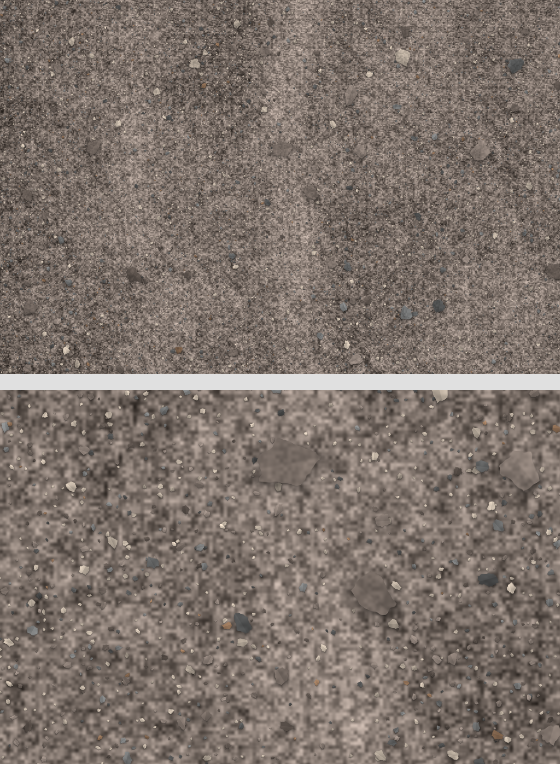
Top, the full canvas; bottom, a detail of the centre.
Give the GLSL for this texture, as a Shadertoy shader.

```glsl
const float TAU = 6.2832;

float hash(vec2 p) {
    return fract(sin(dot(p, vec2(127.1, 311.7))) * 43758.5453);
}

float noise(vec2 p) {
    vec2 i = floor(p), f = fract(p);
    f = f * f * (3.0 - 2.0 * f);
    float low = mix(hash(i), hash(i + vec2(1, 0)), f.x);
    float high = mix(hash(i + vec2(0, 1)), hash(i + vec2(1, 1)), f.x);
    return mix(low, high, f.y);
}

float fbm(vec2 p) {
    float sum = 0.0, weight = 0.5;
    for (int i = 0; i < 4; i++) {
        sum += weight * noise(p);
        p = p * 2.1 + 13.7;
        weight *= 0.5;
    }
    return sum / 0.9375;
}

vec2 direction(float angle) {
    return vec2(cos(angle), sin(angle));
}

float band(float x, float centre, float width) {
    float t = (x - centre) / width;
    return exp(-t * t);
}

// Packed, pale wheel tracks against dark, loose soil: 0 loose, 1 packed
float packing(vec2 p) {
    float x = p.x + 0.12 * (noise(p * vec2(5.0, 3.0)) - 0.5);
    float tracks = 0.45 * band(x, 0.40, 0.11) + 0.6 * band(x, 0.80, 0.08)
                 + 0.25 * smoothstep(0.92, 1.15, x);
    float patches = fbm(p * vec2(8.0, 5.0) + 4.0) - 0.5;
    return clamp(0.25 + tracks + 1.1 * patches, 0.0, 1.0);
}

// Warm grey ramp driven by its red value
vec3 soilColour(float tone) {
    return vec3(tone, tone * 0.93 - 0.012, tone * 0.89 - 0.022);
}

vec3 stoneColour(vec2 key, float paleShare) {
    float kind = hash(key + 5.3), tone = hash(key + 6.1);
    vec3 warmGrey = soilColour(mix(0.32, 0.62, tone));
    vec3 blueGrey = mix(0.30, 0.54, tone) * vec3(0.97, 0.98, 0.98);
    vec3 cream = mix(0.66, 0.84, tone) * vec3(1.0, 0.93, 0.85);
    vec3 ochre = mix(0.46, 0.68, tone) * vec3(1.0, 0.78, 0.60);
    if (kind < paleShare) return cream;
    if (kind > 0.95) return ochre;
    return kind > 0.66 ? blueGrey : warmGrey;
}

// Irregular convex outline of about unit radius
float stoneDistance(vec2 q, vec2 key) {
    float d = -1.0;
    for (int k = 0; k < 6; k++) {
        vec2 side = key + 2.3 * float(k + 4);
        float angle = (float(k) + 0.6 * hash(side)) * TAU / 6.0;
        d = max(d, dot(q, direction(angle)) - mix(0.6, 1.0, hash(side + 0.9)));
    }
    return d;
}

// One stone per chosen cell, with contact shadow, facet and rough surface
vec3 scatterStones(vec3 colour, vec2 p, float freq, float share,
                   vec2 sizes, float paleShare, float seed) {
    vec2 grid = p * freq, cell = floor(grid);
    for (int j = -1; j <= 1; j++)
    for (int i = -1; i <= 1; i++) {
        vec2 id = cell + vec2(i, j), key = id + seed;
        float pick = hash(key);
        if (pick > share * 1.4) continue;
        vec2 centre = id + 0.2 + 0.6 * vec2(hash(key + 1.7), hash(key + 2.9));
        float spread = hash(key + 3.7);
        float size = mix(sizes.x, sizes.y, spread * spread);
        vec2 offset = (grid - centre) / size;
        if (dot(offset, offset) > 7.0) continue;
        if (pick > share * (1.4 - 0.9 * packing(centre / freq))) continue;

        vec2 axis = direction(TAU * hash(key + 4.1));
        vec2 q = vec2(dot(offset, axis), dot(offset, vec2(-axis.y, axis.x)));
        q.y *= mix(1.0, 1.5, hash(key + 4.7));
        float d = stoneDistance(q, key) + 0.16 * (noise(q * 4.0 + key) - 0.5);
        float soft = 0.7 * freq / (iResolution.y * size);
        float mask = 1.0 - smoothstep(-soft, soft, d);

        float below = clamp(0.5 - 0.5 * offset.y, 0.1, 1.0);
        colour *= 1.0 - 0.5 * below * exp(-max(d, 0.0) * 4.5);
        float facet = smoothstep(-0.08, 0.08, q.y - 0.3 * q.x - 0.1);
        float rough = noise(p * 130.0 + key) + noise(p * 280.0) - 1.0;
        float light = 0.97 + 0.10 * offset.y + 0.10 * (facet - 0.5) + 0.18 * rough;
        colour = mix(colour, stoneColour(key, paleShare) * light, mask);
    }
    return colour;
}

void mainImage(out vec4 fragColor, in vec2 fragCoord) {
    vec2 p = fragCoord / iResolution.y;

    // Soil with fine sandy grain
    float packed = packing(p);
    float grain = 0.23 * (noise(p * 150.0) - 0.5) + 0.30 * (noise(p * 310.0 + 7.0) - 0.5);
    float crumbs = 0.14 * (noise(p * 60.0 + 3.0) - 0.5);
    float tone = mix(0.41, 0.575, packed) + grain + crumbs * (1.2 - 0.6 * packed);
    vec3 colour = soilColour(clamp(tone, 0.14, 0.82));

    // Grit, gravel, pebbles and rocks
    colour = scatterStones(colour, p, 125.0, 0.32, vec2(0.18, 0.38), 0.36, 11.3);
    colour = scatterStones(colour, p, 58.0, 0.24, vec2(0.16, 0.36), 0.26, 37.9);
    colour = scatterStones(colour, p, 23.0, 0.20, vec2(0.13, 0.32), 0.17, 71.7);
    colour = scatterStones(colour, p, 9.0, 0.24, vec2(0.10, 0.30), 0.15, 93.1);

    fragColor = vec4(clamp(colour, 0.0, 1.0), 1.0);
}
```
